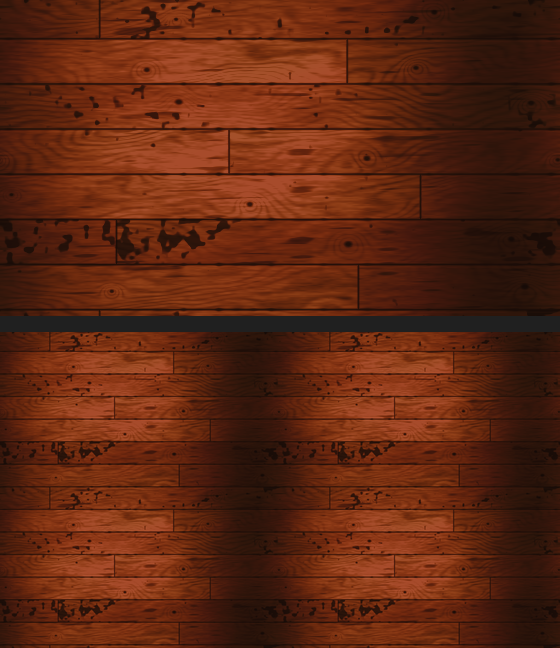
Top, the tile; bottom, the same tile 2 across and 2 down.
Give the GLSL for this texture, as a Shadertoy shader.

```glsl
// Worn, stained floor boards: seven courses with staggered end joints, knots and scorch marks.
// Each course bends ring contours and stretched noise into grain; the resulting tone picks
// a colour from a dark-to-light wood ramp. All noise wraps in x and courses wrap in y.

const float TAU = 6.2831853;
const float COURSES = 7.0;

// Per course from the top: joint position, tone, wear, joint visibility
const vec4 BOARDS[7] = vec4[7](
    vec4(0.178, 5.5, 0.65, 1.0),
    vec4(0.620, 6.2, 0.15, 1.0),
    vec4(0.550, 5.3, 0.50, 0.0),
    vec4(0.409, 6.0, 0.25, 1.0),
    vec4(0.751, 6.0, 0.15, 1.0),
    vec4(0.208, 4.7, 1.00, 1.0),
    vec4(0.640, 5.5, 0.30, 1.0));

const vec3 WOOD[7] = vec3[7](
    vec3(0.07, 0.035, 0.025),
    vec3(0.17, 0.08, 0.04),
    vec3(0.26, 0.10, 0.05),
    vec3(0.37, 0.14, 0.05),
    vec3(0.46, 0.18, 0.06),
    vec3(0.55, 0.24, 0.09),
    vec3(0.64, 0.31, 0.17));

float hash(vec2 p) {
    vec3 q = fract(p.xyx * 0.1031);
    q += dot(q, q.yzx + 33.33);
    return fract((q.x + q.y) * q.z);
}

// Value noise that repeats in x after freq.x cells
float grainNoise(vec2 p, vec2 freq, float seed) {
    p = p * freq + vec2(0.0, seed);
    vec2 cell = floor(p), f = fract(p);
    f = f * f * (3.0 - 2.0 * f);
    float x0 = mod(cell.x, freq.x), x1 = mod(cell.x + 1.0, freq.x);
    float low = mix(hash(vec2(x0, cell.y)), hash(vec2(x1, cell.y)), f.x);
    float high = mix(hash(vec2(x0, cell.y + 1.0)), hash(vec2(x1, cell.y + 1.0)), f.x);
    return mix(low, high, f.y);
}

float wrapDelta(float a, float b) {
    return fract(a - b + 0.5) - 0.5;
}

float lineMask(float d, float halfWidth, float blur) {
    return 1.0 - smoothstep(halfWidth - blur, halfWidth + blur, d);
}

// x: bend of the rings around knots, y: darkness of knot cores
vec2 knots(vec2 p, float row, float joint, float aspect) {
    vec2 result = vec2(0.0);
    for (int k = 0; k < 2; k++) {
        vec2 id = vec2(row + 3.0, float(k) * 17.0 + 5.0);
        float along = joint + 0.12 + 0.43 * float(k) + 0.33 * hash(id);
        float across = 0.3 + 0.4 * hash(id + 31.0);
        float size = 0.006 + 0.007 * hash(id + 67.0);
        vec2 d = vec2(wrapDelta(p.x, along) * aspect * 0.75, (p.y - across) / COURSES);
        float r = length(d);
        result.x += 0.7 * exp(-r * r / (size * size * 9.0));
        result.y = max(result.y, 1.0 - smoothstep(size * 0.3, size * 1.1, r));
    }
    return result;
}

// Dark growth rings, faded where they become too fine to resolve
float rings(float field) {
    float wave = 0.5 + 0.5 * sin(TAU * field);
    return wave * wave * (1.0 - smoothstep(0.3, 0.8, fwidth(field)));
}

// Scorch spots and long dark streaks
float stains(vec2 p, float wear, float seed) {
    float patchAmount = wear * smoothstep(0.1, 0.75, grainNoise(p, vec2(7.0, 0.8), seed + 9.0));
    float spots = 0.6 * grainNoise(p, vec2(58.0, 5.0), seed)
                + 0.4 * grainNoise(p, vec2(110.0, 11.0), seed);
    float limit = 0.9 - 0.42 * patchAmount;
    float scorch = smoothstep(limit, limit + 0.14, spots);
    float streak = smoothstep(0.0, 0.14, grainNoise(p, vec2(13.0, 10.0), seed) - 0.85 + 0.1 * wear);
    return max(scorch, 0.6 * streak);
}

// Pool of light that fades towards the borders
float lighting(vec2 uv) {
    float across = 0.5 - 0.5 * cos(TAU * (uv.x - 0.40));
    float up = 0.5 + 0.5 * cos(TAU * (uv.y - 0.55));
    return mix(0.23, 1.0, 1.0 - across * across) * mix(0.78, 1.0, up);
}

vec3 woodColor(float tone) {
    vec3 color = WOOD[0];
    for (int i = 1; i < 7; i++) color = mix(color, WOOD[i], clamp(tone - float(i) + 1.0, 0.0, 1.0));
    return color;
}

void mainImage(out vec4 fragColor, in vec2 fragCoord) {
    vec2 uv = fragCoord / iResolution.xy;
    float aspect = iResolution.x / iResolution.y;
    float pixel = 1.0 / iResolution.y;

    // Course and position along the board
    float course = (1.0 - uv.y) * COURSES + 0.141;
    float row = mod(floor(course), COURSES);
    vec2 p = vec2(uv.x, fract(course));
    vec4 board = BOARDS[int(row)];
    float along = fract(p.x - board.x) * board.w;
    float seed = row * 41.3 + 3.7 * along;

    // Grain
    vec2 knot = knots(p, row, board.x, aspect);
    float warp = grainNoise(p, vec2(5.0, 1.5), seed) + 0.2 * grainNoise(p, vec2(17.0, 3.0), seed);
    float ring = rings(5.0 * (p.y + 1.4 * warp + knot.x));
    float figure = grainNoise(p, vec2(4.0, 1.0), seed + 20.0);
    float fibre = grainNoise(p, vec2(32.0, 24.0), seed) - 0.5;
    float fine = grainNoise(p, vec2(96.0, 38.0), seed) - 0.5;
    float cloud = grainNoise(p, vec2(9.0, 2.0), seed + 5.0) - 0.5;
    float shade = 1.0 + 0.22 * fibre + 0.16 * fine + 0.26 * cloud - ring * mix(0.06, 0.28, figure);
    shade *= 1.0 - 0.75 * stains(p, board.z, seed);
    shade *= 1.0 - 0.8 * knot.y;

    // Gaps between boards, with a thin worn edge below each seam
    float ragged = pow(grainNoise(p, vec2(64.0, 0.0), 7.0), 5.0);
    float seam = min(p.y, 1.0 - p.y) / COURSES;
    float end = abs(wrapDelta(p.x, board.x)) * aspect;
    float gap = max(lineMask(seam, 0.0026 + 0.003 * ragged, pixel),
                    board.w * lineMask(end, 0.0026, pixel));
    float edge = lineMask(abs(p.y / COURSES - 0.008), 0.0015, pixel);

    float slope = board.w * 0.7 * (along - 0.5) * step(0.3, board.x);
    float tone = (board.y + slope) * lighting(uv) * shade + 0.35 * edge;
    vec3 color = woodColor(mix(tone, 0.25, 0.9 * gap));
    color *= mix(vec3(1.03, 0.93, 1.0), vec3(1.0, 1.03, 0.97), figure);
    fragColor = vec4(color, 1.0);
}
```
